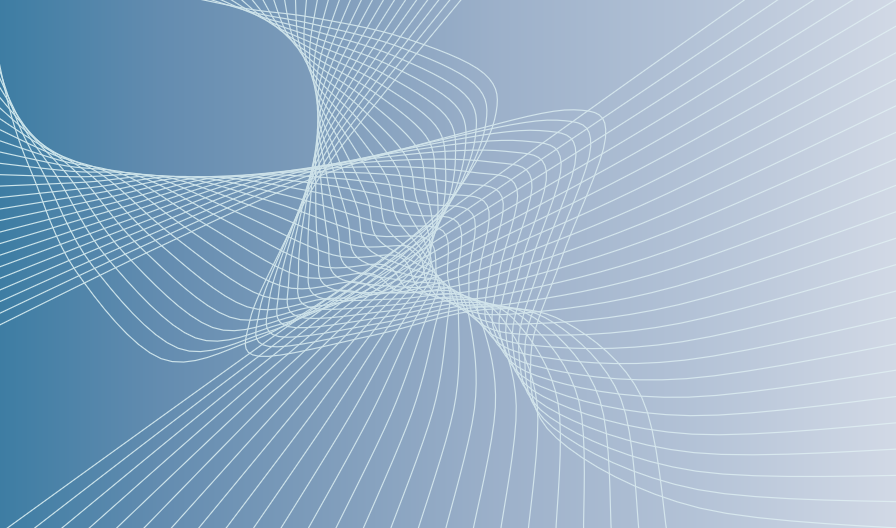
Give the GLSL for this background, as a Shadertoy shader.

```glsl
// Two woven fans of fine pale curves over a horizontal blue-to-mist gradient.

// Layout units: CANVAS wide and high, y measured downward from the top edge.
const vec2 CANVAS = vec2(768.0, 452.0);
const int KNOTS = 11;
const int LINES = 25;
const int STEPS = 8;
const float HALF_WIDTH = 0.5;
const vec3 LINE_COLOR = vec3(0.90, 0.97, 0.97);

// Outer curves of the fan running from the left edge to the right edge
const vec2 SIDE_FIRST[KNOTS] = vec2[KNOTS](
    vec2(-4, 38), vec2(10, 100), vec2(28, 150), vec2(65, 232),
    vec2(138, 307), vec2(215, 292), vec2(270, 262), vec2(330, 220),
    vec2(410, 162), vec2(560, 55), vec2(800, -114));
const vec2 SIDE_LAST[KNOTS] = vec2[KNOTS](
    vec2(-6, 281), vec2(135, 212), vec2(270, 152), vec2(400, 113),
    vec2(492, 94), vec2(519, 118), vec2(481, 222), vec2(455, 305),
    vec2(477, 375), vec2(600, 435), vec2(800, 454));

// Outer curves of the fan running from the top edge to the bottom edge
const vec2 TOP_FIRST[KNOTS] = vec2[KNOTS](
    vec2(165, -2), vec2(215, 8), vec2(268, 15), vec2(345, 32),
    vec2(415, 63), vec2(424, 102), vec2(392, 163), vec2(338, 215),
    vec2(240, 284), vec2(120, 370), vec2(-2, 458));
const vec2 TOP_LAST[KNOTS] = vec2[KNOTS](
    vec2(400, -6), vec2(325, 85), vec2(275, 150), vec2(240, 215),
    vec2(214, 275), vec2(222, 305), vec2(320, 287), vec2(415, 265),
    vec2(485, 276), vec2(550, 340), vec2(572, 458));

float segmentDistance(vec2 p, vec2 a, vec2 b) {
    vec2 pa = p - a, ba = b - a;
    float along = clamp(dot(pa, ba) / max(dot(ba, ba), 1e-4), 0.0, 1.0);
    return length(pa - ba * along);
}

// Catmull-Rom point between b and c
vec2 splinePoint(vec2 a, vec2 b, vec2 c, vec2 d, float t) {
    return b + 0.5 * t * (c - a + t * (2.0 * a - 5.0 * b + 4.0 * c - d
             + t * (3.0 * (b - c) + d - a)));
}

// Distance to one spline span; spans well away from p use their chord
float spanDistance(vec2 p, vec2 a, vec2 b, vec2 c, vec2 d, float reach) {
    float nearest = segmentDistance(p, b, c);
    if (nearest > 0.5 * length(c - b) + reach) return nearest;
    nearest = 1e5;
    vec2 from = b;
    for (int i = 1; i <= STEPS; i++) {
        vec2 to = splinePoint(a, b, c, d, float(i) / float(STEPS));
        nearest = min(nearest, segmentDistance(p, from, to));
        from = to;
    }
    return nearest;
}

float strokeCoverage(float dist, float halfWidth, float pixel) {
    float drawn = max(halfWidth, 0.5 * pixel);
    float strength = min(1.0, 2.0 * halfWidth / pixel);
    return strength * clamp(0.5 + (drawn - dist) / pixel, 0.0, 1.0);
}

// Curves blended evenly from first to last; returns the uncovered share
float fanGaps(vec2 p, vec2 first[KNOTS], vec2 last[KNOTS], float pixel) {
    float gaps = 1.0;
    for (int n = 0; n < LINES; n++) {
        float blend = float(n) / float(LINES - 1);
        float dist = 1e5;
        vec2 a = mix(first[0], last[0], blend);
        vec2 b = a;
        vec2 c = mix(first[1], last[1], blend);
        for (int k = 0; k < KNOTS - 1; k++) {
            int ahead = min(k + 2, KNOTS - 1);
            vec2 d = mix(first[ahead], last[ahead], blend);
            dist = min(dist, spanDistance(p, a, b, c, d, 2.0 * pixel));
            a = b;
            b = c;
            c = d;
        }
        gaps *= 1.0 - strokeCoverage(dist, HALF_WIDTH, pixel);
    }
    return gaps;
}

float ramp(float from, float to, float x) {
    return clamp((x - from) / (to - from), 0.0, 1.0);
}

vec3 backdrop(float x) {
    vec3 color = vec3(0.24, 0.49, 0.64);
    color = mix(color, vec3(0.39, 0.55, 0.69), ramp(0.00, 0.18, x));
    color = mix(color, vec3(0.49, 0.61, 0.73), ramp(0.18, 0.35, x));
    color = mix(color, vec3(0.61, 0.69, 0.79), ramp(0.35, 0.55, x));
    color = mix(color, vec3(0.70, 0.76, 0.84), ramp(0.55, 0.77, x));
    return mix(color, vec3(0.82, 0.85, 0.90), ramp(0.77, 1.00, x));
}

void mainImage(out vec4 fragColor, in vec2 fragCoord) {
    vec2 uv = fragCoord / iResolution.xy;
    vec2 p = vec2(uv.x, 1.0 - uv.y) * CANVAS;
    float pixel = CANVAS.y / iResolution.y;

    float gaps = fanGaps(p, SIDE_FIRST, SIDE_LAST, pixel)
               * fanGaps(p, TOP_FIRST, TOP_LAST, pixel);
    float opacity = mix(0.85, 0.62, uv.x);
    vec3 color = mix(backdrop(uv.x), LINE_COLOR, (1.0 - gaps) * opacity);
    fragColor = vec4(color, 1.0);
}
```
